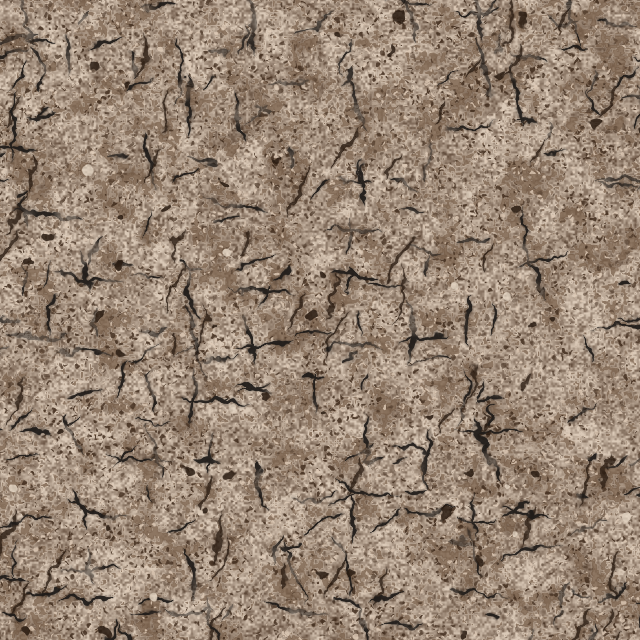
This texture is drawn by a Shadertoy shader. Its source:

```glsl
const vec3 PALE_CLAY = vec3(0.78, 0.71, 0.64);
const vec3 DARK_CLAY = vec3(0.31, 0.22, 0.155);
const vec3 RUST_SOIL = vec3(0.37, 0.265, 0.18);
const vec3 SPECK_BROWN = vec3(0.25, 0.17, 0.11);
const vec3 CRACK_INK = vec3(0.12, 0.105, 0.095);
const vec3 HOLE_BROWN = vec3(0.16, 0.105, 0.065);
const vec3 PEBBLE = vec3(0.85, 0.79, 0.72);
const float BASE_TONE = 0.83;
const float FINE_GRAIN = 0.80;
const float MEDIUM_GRAIN = 0.44;
const float PLATE_CELLS = 15.0;
const float CRACK_CELLS = 11.5;
const float CRACK_WIDTH = 0.0031;
const float EDGE = 0.0012;

float hash(vec2 p) {
    return fract(sin(dot(p, vec2(127.1, 311.7))) * 43758.5453);
}

vec2 hash2(vec2 p) {
    return vec2(hash(p), hash(p + 57.3));
}

float noise(vec2 p) {
    vec2 i = floor(p), f = fract(p);
    f = f * f * (3.0 - 2.0 * f);
    return mix(mix(hash(i), hash(i + vec2(1, 0)), f.x),
               mix(hash(i + vec2(0, 1)), hash(i + vec2(1, 1)), f.x), f.y);
}

// Signed noise, centred on zero
vec2 wobble(vec2 p) {
    return vec2(noise(p), noise(p + 41.7)) - 0.5;
}

// Tone of irregular plates, each tilted toward the upper left
float plates(vec2 p) {
    float nearest = 9.0, tone = 0.0;
    for (int y = -1; y <= 1; y++)
    for (int x = -1; x <= 1; x++) {
        vec2 id = floor(p) + vec2(x, y);
        vec2 d = p - id - hash2(id);
        float dist = dot(d, d);
        if (dist < nearest) {
            nearest = dist;
            tone = hash(id + 9.1) - 0.5 + dot(d, vec2(-0.4, 0.6));
        }
    }
    return tone;
}

// Scattered grains: coverage in 0..1
float dots(vec2 uv, float cells, float chance, float radius, float seed) {
    vec2 p = uv * cells;
    float cover = 0.0;
    for (int y = -1; y <= 1; y++)
    for (int x = -1; x <= 1; x++) {
        vec2 id = floor(p) + vec2(x, y);
        if (hash(id + seed) > chance) continue;
        vec2 d = (p - id - hash2(id + seed + 3.7)) / cells;
        float r = radius * mix(0.5, 1.15, hash(id + seed + 8.2));
        cover = max(cover, 1.0 - smoothstep(r - EDGE, r + EDGE, length(d)));
    }
    return cover;
}

// Scattered tapering strokes: x = core, y = soft shade around it
vec2 strokes(vec2 uv, float cells, float chance, float angle, float spread, float width, float seed) {
    vec2 p = uv * cells, cover = vec2(0.0);
    for (int y = -1; y <= 1; y++)
    for (int x = -1; x <= 1; x++) {
        vec2 id = floor(p) + vec2(x, y);
        if (hash(id + seed) > chance) continue;
        vec2 d = p - id - 0.15 - 0.7 * hash2(id + seed + 2.3);
        float a = angle + spread * (hash(id + seed + 5.9) - 0.5);
        vec2 q = vec2(dot(d, vec2(cos(a), sin(a))), dot(d, vec2(-sin(a), cos(a))));
        float halfLength = mix(0.22, 0.68, hash(id + seed + 7.7));
        q.y += (hash(id + seed + 4.4) - 0.5) * q.x * q.x * 0.6;
        float along = abs(q.x) / halfLength;
        float w = width * (1.0 - along * along * along) * mix(0.7, 1.15, hash(id + seed + 6.1));
        float dist = abs(q.y) / cells - w;
        float body = 1.0 - smoothstep(0.85, 1.05, along);
        cover = max(cover, body * (1.0 - smoothstep(vec2(-EDGE), vec2(EDGE, 0.005), vec2(dist))));
    }
    return cover;
}

void mainImage(out vec4 fragColor, in vec2 fragCoord) {
    vec2 uv = fragCoord / iResolution.y;
    vec2 rough = uv + 0.007 * wobble(uv * 170.0);
    vec2 warped = uv + 0.014 * wobble(uv * 30.0) + 0.010 * wobble(uv * 75.0) + 0.004 * wobble(uv * 200.0);

    // Clay body: plates, faint stains and strong grain
    float fine = noise(uv * 290.0) - 0.5;
    float medium = noise(uv * 140.0 + 7.0) - 0.5;
    float broad = noise(uv * 40.0 + 3.0) - 0.5;
    float tone = BASE_TONE + 0.15 * plates(warped * PLATE_CELLS) + 0.20 * broad;
    tone += FINE_GRAIN * fine + MEDIUM_GRAIN * medium + 0.06 * (noise(uv * 9.0) - 0.5);
    vec3 color = mix(DARK_CLAY, PALE_CLAY, min(tone, 1.16));

    // Crumbly rust-brown patches broken up by grain
    float patches = noise(warped * 30.0 + 19.0) + 0.9 * medium + 0.9 * fine + 0.5 * (noise(uv * 75.0) - 0.5);
    color = mix(color, RUST_SOIL, 0.62 * smoothstep(0.62, 0.95, patches));

    // Loose dark and pale grains, gathered in clusters
    float cluster = smoothstep(0.2, 0.7, noise(uv * 26.0 + 13.0));
    float specks = max(dots(rough, 120.0, 0.30, 0.0022, 11.0), dots(rough, 70.0, 0.22, 0.0033, 17.0));
    color = mix(color, SPECK_BROWN, mix(0.45, 0.85, cluster) * specks);
    color = mix(color, PALE_CLAY * 1.12, 0.8 * dots(rough, 105.0, 0.28, 0.0023, 23.0));

    // Brown slashes, then long and short cracks
    vec2 slash = strokes(warped, 14.0, 0.26, 1.2, 0.4, 0.0030, 31.0);
    color = mix(color, HOLE_BROWN, max(0.8 * slash.x, 0.25 * slash.y));
    vec2 crack = strokes(warped, CRACK_CELLS, 0.48, 1.75, 0.5, CRACK_WIDTH, 47.0);
    crack = max(crack, strokes(warped, CRACK_CELLS, 0.50, 0.0, 0.6, CRACK_WIDTH, 63.0));
    crack = max(crack, strokes(warped, 19.0, 0.24, 0.7, 2.0, 0.0025, 79.0));
    float strength = mix(0.5, 1.0, smoothstep(0.25, 0.6, noise(uv * 28.0 + 5.0)));
    color = mix(color, CRACK_INK, strength * max(0.94 * crack.x, 0.25 * crack.y));

    // Ragged pits and a few pale pebbles
    color = mix(color, HOLE_BROWN, 0.85 * dots(warped, 13.0, 0.26, 0.0075, 91.0));
    float pebble = dots(uv + 0.3 * (rough - uv), 9.0, 0.12, 0.0080, 105.0);
    color = mix(color, PEBBLE + 0.12 * fine, 0.95 * pebble);

    fragColor = vec4(clamp(color, 0.0, 1.0), 1.0);
}
```
